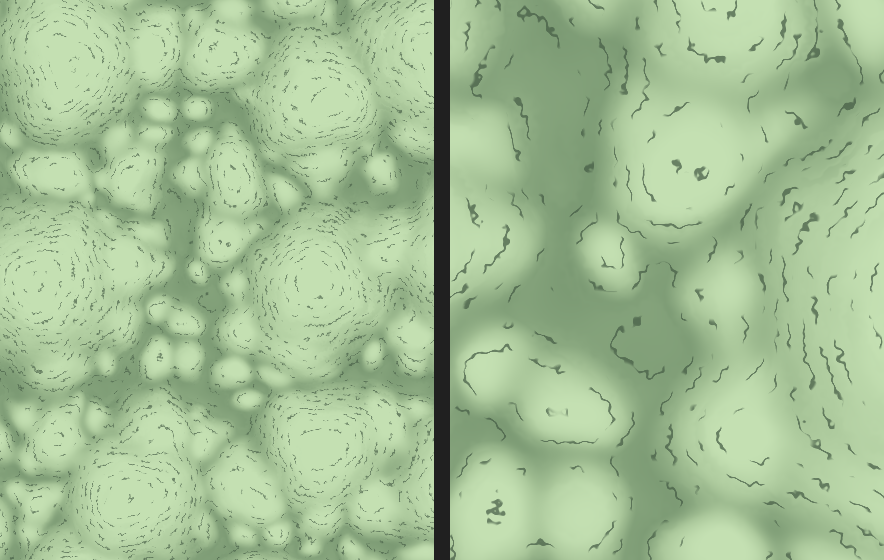
Left, the full canvas; right, a detail of the centre.
A Shadertoy shader for this texture:

```glsl
const vec3 DEEP_GREEN = vec3(0.48, 0.60, 0.45);
const vec3 MID_GREEN = vec3(0.65, 0.765, 0.59);
const vec3 PALE_GREEN = vec3(0.77, 0.88, 0.70);
const vec3 INK = vec3(0.27, 0.36, 0.27);
const vec2 LIGHT_DIR = vec2(0.75, 0.66);
const float LIGHT_AMOUNT = 0.07;
const float LARGE_CELL = 0.42;      // mound spacing, in canvas widths
const float MERGE_SHARPNESS = 50.0; // higher gives crisper valleys
const float CONTOUR_STEP = 0.0155;  // height between ink lines
const float INK_HALF_WIDTH = 0.0009;
const float INK_OPACITY = 0.72;
const float DASH_FREQUENCY = 42.0;
const float JAG_FREQUENCY = 150.0;
const float JAG_SIZE = 0.0055;

vec3 hash3(vec2 p) {
    vec3 q = fract(p.xyx * vec3(0.1031, 0.1030, 0.0973));
    q += dot(q, q.yxz + 33.33);
    return fract((q.xxy + q.yzz) * q.zyx);
}

vec2 latticeGradient(vec2 cell) {
    float angle = 6.28318 * hash3(cell).x;
    return vec2(cos(angle), sin(angle));
}

float gradientNoise(vec2 p) {
    vec2 i = floor(p), f = p - i;
    vec2 u = f * f * f * (f * (f * 6.0 - 15.0) + 10.0);
    vec2 e = vec2(0.0, 1.0);
    float a = dot(latticeGradient(i), f);
    float b = dot(latticeGradient(i + e.yx), f - e.yx);
    float c = dot(latticeGradient(i + e.xy), f - e.xy);
    float d = dot(latticeGradient(i + e.yy), f - e.yy);
    return mix(mix(a, b, u.x), mix(c, d, u.x), u.y);
}

vec2 warp(vec2 p, float frequency) {
    p *= frequency;
    return vec2(gradientNoise(p + 11.3), gradientNoise(p + 47.9));
}

// Smooth union of domes: height, relative elevation, slope
void mounds(vec2 p, out float height, out float elevation, out vec2 slope) {
    float total = 1.0;
    elevation = 0.08;
    slope = vec2(0.0);
    float cellSize = LARGE_CELL;
    for (int layer = 0; layer < 3; layer++) {
        vec2 home = floor(p / cellSize);
        for (int k = 0; k < 9; k++) {
            vec2 cell = home + vec2(k % 3 - 1, k / 3 - 1);
            vec3 rnd = hash3(cell + 71.0 * float(layer) + 19.0);
            vec2 away = p - (cell + 0.2 + 0.6 * rnd.xy) * cellSize;
            float radius = cellSize * mix(0.36, 0.56, rnd.z);
            float rise = 1.0 - dot(away, away) / (radius * radius);
            float weight = exp(MERGE_SHARPNESS * max(radius * rise, -1.0));
            total += weight;
            elevation += weight * rise;
            slope -= weight * 2.0 * away / radius;
        }
        cellSize *= 0.49;
    }
    height = log(total) / MERGE_SHARPNESS;
    elevation /= total;
    slope /= total;
}

void mainImage(out vec4 fragColor, in vec2 fragCoord) {
    vec2 p = fragCoord / iResolution.x;
    float pixel = 1.0 / iResolution.x;

    // Lumpy outlines and fluted sides
    vec2 q = p + 0.055 * warp(p, 5.0) + 0.012 * warp(p, 19.0);
    float height, elevation;
    vec2 slope;
    mounds(q, height, elevation, slope);
    height += 0.016 * gradientNoise(p * 9.0);
    float steepness = max(length(slope), 0.35);

    // Contours shaken into jagged lines
    float jag = gradientNoise(p * JAG_FREQUENCY)
              + 0.5 * gradientNoise(p * JAG_FREQUENCY * 0.37);
    float phase = (height + steepness * JAG_SIZE * jag) / CONTOUR_STEP;
    float level = floor(phase);
    float band = phase - level;
    float lineDist = abs(band - 0.5) * CONTOUR_STEP / steepness;

    // Break each contour into separate dashes
    float dashNoise = gradientNoise(p * DASH_FREQUENCY + level * 17.3);
    float dash = smoothstep(0.02, 0.14, dashNoise);
    float ink = dash * (1.0 - smoothstep(INK_HALF_WIDTH - 0.5 * pixel,
                                         INK_HALF_WIDTH + 0.6 * pixel, lineDist));

    // Soft wash, with faint brush bands following the contours
    float washNoise = gradientNoise(p * 15.0 + level * 5.7);
    float brush = washNoise * smoothstep(0.0, 0.3, band) * smoothstep(1.0, 0.7, band);
    float tone = clamp(elevation, 0.0, 1.0) + 0.03;
    tone -= LIGHT_AMOUNT * dot(slope, LIGHT_DIR);
    tone += 0.16 * brush + 0.08 * gradientNoise(p * 7.0 + 3.0);
    vec3 color = mix(DEEP_GREEN, MID_GREEN, smoothstep(-0.15, 0.55, tone));
    color = mix(color, PALE_GREEN, smoothstep(0.3, 0.95, tone));

    color = mix(color, INK, ink * INK_OPACITY);
    fragColor = vec4(color, 1.0);
}
```
